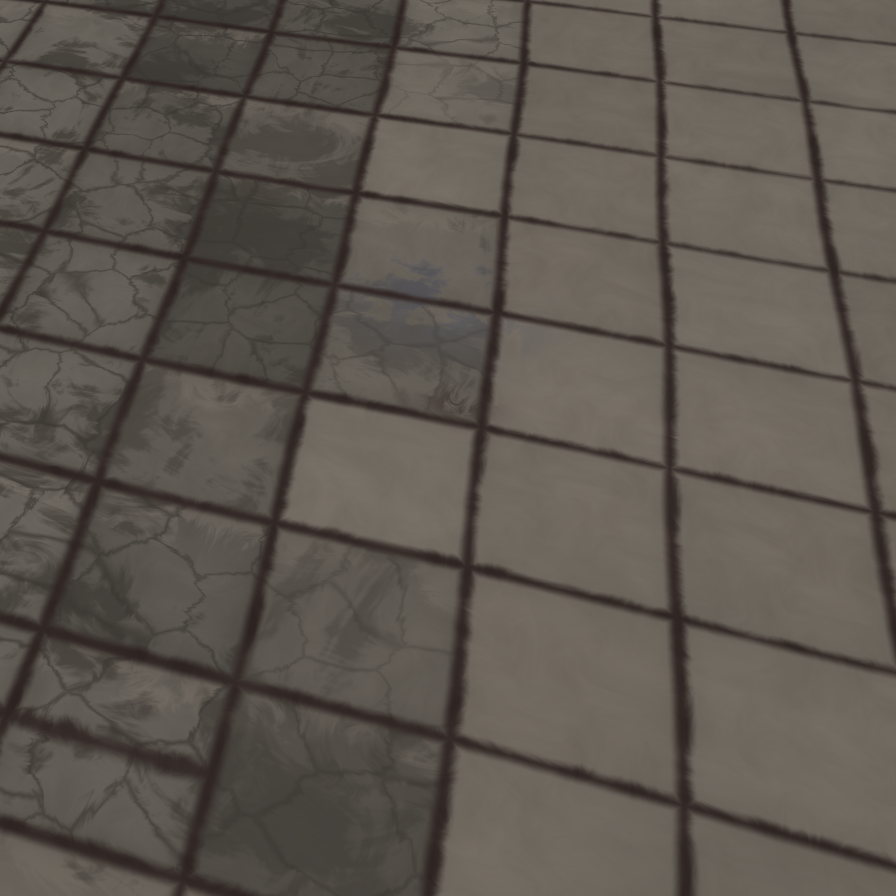
This texture is drawn by a WebGL 2 fragment shader. Its source:

```glsl
#version 300 es
precision highp float;

uniform vec2 u_resolution;
out vec4 outColor;

#define JOINT_WIDTH 0.031
#define JOINT_SOFT 0.026
#define JOINT_WOBBLE 0.010
#define CRACK_SCALE 2.3
#define CRACK_WIDTH 0.075
#define TILE_VARIATION 0.025
#define GRAIN 0.018
#define STONE vec3(0.445, 0.415, 0.380)
#define GREY_STONE vec3(0.385, 0.372, 0.345)
#define GRIME vec3(0.225, 0.210, 0.190)
#define GROUT vec3(0.185, 0.145, 0.137)
#define BLUE_STAIN vec3(0.335, 0.335, 0.375)

// Perspective from paving units to the canvas, y pointing down
const mat3 PAVING_TO_CANVAS = mat3(
    0.2103, 0.0273, -0.045,
    0.0768, -0.1098, 0.1097,
    0.7552, 0.6901, 1.0);

vec2 hash2(vec2 p) {
    vec3 q = fract(p.xyx * vec3(0.1031, 0.1030, 0.0973));
    q += dot(q, q.yzx + 33.33);
    return fract((q.xx + q.yz) * q.zy);
}

// Layered, rotated and warped sines
float mottle(vec2 p) {
    float sum = 0.0, amp = 0.5;
    for (int i = 0; i < 6; i++) {
        p = mat2(0.8, -0.6, 0.6, 0.8) * p * 1.8 + 1.3;
        p += 0.7 * sin(p.yx);
        sum += amp * sin(p.x) * sin(p.y);
        amp *= 0.65;
    }
    return sum;
}

// Cellular noise: gap between the two nearest points
float cellGap(vec2 p) {
    vec2 cell = floor(p), local = fract(p);
    float nearest = 8.0, second = 8.0;
    for (int y = -1; y <= 1; y++)
    for (int x = -1; x <= 1; x++) {
        vec2 o = vec2(x, y);
        float d = length(o + hash2(cell + o) - local);
        second = min(second, max(nearest, d));
        nearest = min(nearest, d);
    }
    return second - nearest;
}

float blob(vec2 p, vec2 center, vec2 radius) {
    vec2 d = (p - center) / radius;
    return exp(-dot(d, d));
}

float line(float dist, float width, float soft) {
    return 1.0 - smoothstep(width - soft, width + soft, dist);
}

void main() {
    vec2 p = gl_FragCoord.xy / u_resolution;
    vec3 ground = inverse(PAVING_TO_CANVAS) * vec3(p.x, 1.0 - p.y, 1.0);
    vec2 uv = ground.xy / ground.z;
    vec2 footprint = fwidth(uv);

    float coarse = mottle(uv * 1.6);
    float fine = mottle(uv * 6.0 + 4.0);
    uv += JOINT_WOBBLE * (sin(uv.yx * vec2(2.3, 1.7)) + 0.6 * fine);
    vec2 tile = floor(uv), inTile = fract(uv);
    vec2 rnd = hash2(tile + 57.0);

    // Wear gathers on the left and differs from tile to tile
    float wear = 1.0 - smoothstep(-2.9, -1.5, tile.x + 0.6 * sin(2.0 * tile.y + 1.6));
    float band = tile.x + 2.4 + 0.3 * tile.y;
    float soot = wear * exp(-1.1 * band * band);

    // Stone body
    vec3 color = STONE + TILE_VARIATION * (rnd.x - 0.5);
    color = mix(color, GREY_STONE, clamp(0.55 * wear + 0.12 * rnd.y + 0.15 * coarse, 0.0, 1.0));
    color *= 1.0 - 0.26 * soot * (0.6 + 0.8 * rnd.y);
    color += GRAIN * fine;

    // Pale chips near the far edges of worn tiles
    float chip = smoothstep(0.72, 0.9, inTile.y + 0.25 * fine) * step(0.45, rnd.x);
    color = mix(color, STONE * 1.06, 0.6 * chip * wear);

    // Grime spots and cracks
    float spots = smoothstep(0.05, 0.65, coarse + 0.55 * fine + 0.3 * soot);
    color = mix(color, GRIME, spots * (0.62 * wear + 0.05));
    float gap = cellGap(uv * CRACK_SCALE + 0.12 * vec2(fine, coarse));
    float crack = line(gap, CRACK_WIDTH * (0.6 + 0.4 * coarse), 0.06);
    color = mix(color, GRIME, 0.65 * crack * wear * step(0.3, rnd.y));

    // Local stains
    float blue = blob(uv, vec2(-1.35, 2.05), vec2(0.55, 0.4));
    color = mix(color, BLUE_STAIN, 0.7 * blue * smoothstep(-0.1, 0.4, fine + coarse));
    float brown = blob(uv, vec2(-1.15, 1.15), vec2(0.2, 0.15));
    color = mix(color, GROUT * 1.2, 0.75 * brown * smoothstep(-0.4, 0.3, fine));

    // Joints: thinner and fainter across the right side
    vec2 dist = abs(fract(uv + 0.5) - 0.5);
    float rightSide = smoothstep(-2.5, 1.0, uv.x);
    float ragged = 0.010 * fine;
    vec2 soft = JOINT_SOFT + 0.5 * footprint;
    float upright = line(dist.x + ragged, JOINT_WIDTH, soft.x);
    float level = line(dist.y + ragged, JOINT_WIDTH * mix(1.1, 0.75, rightSide), soft.y);
    level *= mix(1.0, 0.78, rightSide * smoothstep(0.0, 4.0, uv.y));

    // One row on the left is split into half tiles
    float halfRow = step(uv.x, -2.0) * step(abs(tile.y + 2.0), 0.5);
    float split = halfRow * line(abs(inTile.y - 0.5) + 0.03 * fine, 0.045, 0.04);

    float halo = exp(-14.0 * min(dist.x, dist.y)) * (0.12 + 0.3 * wear);
    color = mix(color, GRIME, halo);
    float joint = max(max(upright, level), 0.9 * split);
    color = mix(color, GROUT * (1.0 + 0.12 * fine), 0.95 * joint);

    // Gentle light falloff toward the corners
    color *= 1.02 - 0.10 * dot(p - 0.5, p - 0.5);
    outColor = vec4(clamp(color, 0.0, 1.0), 1.0);
}
```
